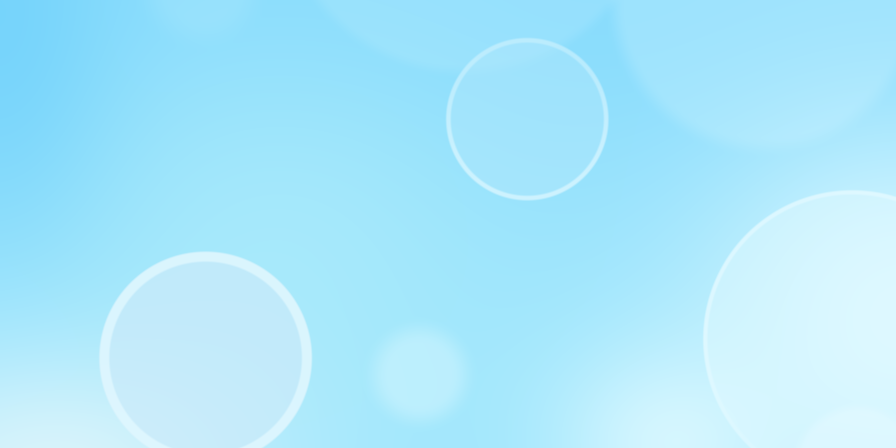
This background is drawn by a WebGL 2 fragment shader. Its source:

```glsl
#version 300 es
precision highp float;
// Pale sky-blue backdrop: a vertical gradient tinted by wide Gaussian glows,
// then soft out-of-focus discs and three translucent bubbles with bright rims.
// Positions are in canvas heights, so x runs from 0 to 2 on a 2:1 canvas.

#define SKY_TOP vec3(0.53, 0.86, 0.99)
#define SKY_LOW vec3(0.62, 0.90, 0.99)
#define DEEP    vec3(0.44, 0.82, 0.98)
#define AQUA    vec3(0.67, 0.92, 0.98)
#define MIST    vec3(0.87, 0.96, 0.985)
#define ICE     vec3(0.89, 0.98, 1.00)
#define RIM     vec3(0.90, 0.98, 1.00)

uniform vec2 u_resolution;
out vec4 fragColor;

// Elliptical Gaussian falloff
float glow(vec2 p, vec2 center, vec2 radius) {
    vec2 d = (p - center) / radius;
    return exp(-dot(d, d));
}

// Filled circle with an edge of the given softness
float disc(vec2 p, vec2 center, float radius, float softness) {
    return 1.0 - smoothstep(-softness, softness, length(p - center) - radius);
}

// Circular band lying just inside the radius
float rim(vec2 p, vec2 center, float radius, float width, float softness) {
    float d = abs(length(p - center) - radius + 0.5 * width) - 0.5 * width;
    return 1.0 - smoothstep(-softness, softness, d);
}

// Tinted fill followed by a bright rim
vec3 bubble(vec3 color, vec2 p, vec2 center, float radius, float width,
            vec4 fill, float rimAlpha) {
    float edge = max(0.003, 0.75 / u_resolution.y);
    color = mix(color, fill.rgb, fill.a * disc(p, center, radius, edge));
    return mix(color, RIM, rimAlpha * rim(p, center, radius, width, edge));
}

vec3 background(vec2 p) {
    vec3 color = mix(SKY_LOW, SKY_TOP, smoothstep(0.1, 1.0, p.y));
    color = mix(color, AQUA, 0.75 * glow(p, vec2(0.62, 0.45), vec2(0.52, 0.45)));
    color = mix(color, DEEP, 0.75 * glow(p, vec2(0.0, 0.95), vec2(0.24, 0.48)));
    color = mix(color, MIST, 0.90 * glow(p, vec2(0.12, -0.05), vec2(0.48, 0.27)));
    color = mix(color, ICE, 0.85 * glow(p, vec2(2.02, 0.30), vec2(0.46, 0.45)));
    return mix(color, ICE, 0.75 * glow(p, vec2(1.50, 0.01), vec2(0.26, 0.22)));
}

void main() {
    vec2 p = gl_FragCoord.xy / u_resolution.y;
    vec3 color = background(p);

    // Out-of-focus discs
    color = mix(color, ICE, 0.14 * disc(p, vec2(1.04, 1.26), 0.42, 0.018));
    color = mix(color, ICE, 0.22 * disc(p, vec2(1.706, 1.005), 0.335, 0.025));
    color = mix(color, ICE, 0.12 * disc(p, vec2(0.45, 1.04), 0.12, 0.04));
    color = mix(color, ICE, 0.38 * disc(p, vec2(0.9375, 0.164), 0.10, 0.032));

    // Rimmed bubbles, with rim strength varying along the height
    float upperRim = mix(0.62, 0.36, smoothstep(0.57, 0.90, p.y));
    color = bubble(color, p, vec2(1.177, 0.734), 0.181, 0.010,
                   vec4(0.70, 0.91, 0.99, 0.45), upperRim);
    color = bubble(color, p, vec2(0.459, 0.201), 0.237, 0.022,
                   vec4(0.80, 0.92, 0.98, 0.70), 0.68);
    float rightRim = mix(0.30, 0.62, smoothstep(0.0, 0.25, p.y));
    color = bubble(color, p, vec2(1.902, 0.243), 0.332, 0.009,
                   vec4(ICE, 0.48), rightRim);

    // Faint disc at the lower right
    color = mix(color, vec3(1.0), 0.20 * disc(p, vec2(1.914, -0.05), 0.14, 0.015));

    fragColor = vec4(color, 1.0);
}
```
